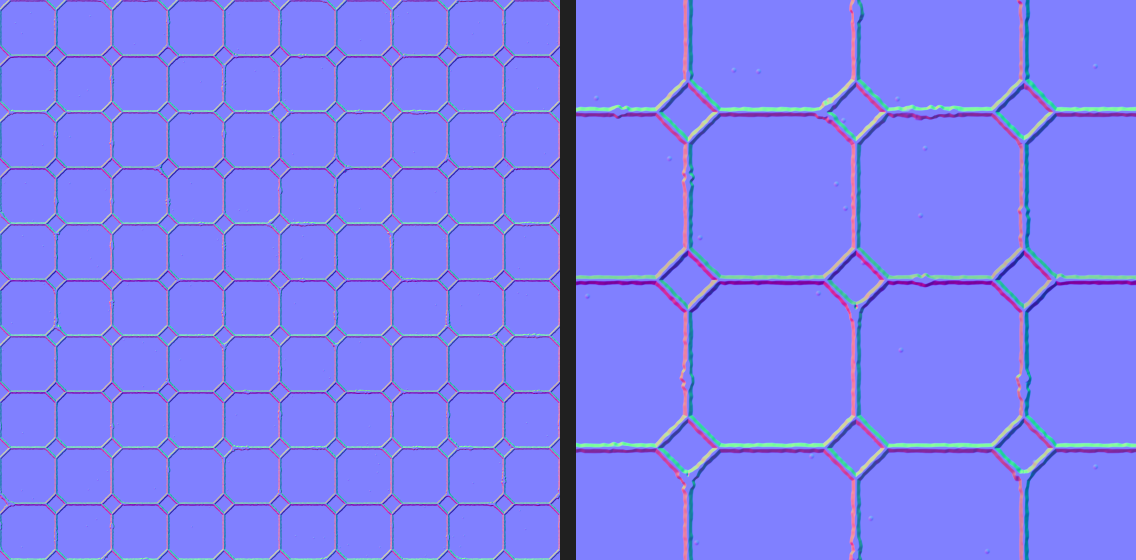
Left, the full canvas; right, a detail of the centre.
Give the GLSL for this texture map, as a Shadertoy shader.

```glsl
// Tangent-space normal map of octagon floor tiles with small diamond insets and worn grooves.

const float REPEATS = 10.0;        // cells across and down
const float DIAMOND_RADIUS = 0.185;
const float GROOVE_FLOOR = 0.006;  // half width of the flat groove bottom
const float GROOVE_EDGE = 0.027;   // half width at the tile surface
const float RELIEF = 0.08;
const float TAU = 6.2831853;
const int SAMPLES = 3;

float hash(vec2 p) {
    vec3 q = fract(vec3(p.xyx) * 0.1031);
    q += dot(q, q.yzx + 33.33);
    return fract((q.x + q.y) * q.z);
}

// Value noise that wraps after the given number of lattice cells
float wrapNoise(vec2 p, float period) {
    vec2 i = floor(p), f = fract(p);
    f = f * f * (3.0 - 2.0 * f);
    vec2 a = mod(i, period), b = mod(i + 1.0, period);
    return mix(mix(hash(a), hash(vec2(b.x, a.y)), f.x),
               mix(hash(vec2(a.x, b.y)), hash(b), f.x), f.y);
}

// Distance to the centre line of the nearest groove
float grooveDistance(vec2 p) {
    vec2 q = abs(p - round(p));
    float diamond = (q.x + q.y - DIAMOND_RADIUS) * 0.70711;
    float straight = max(min(q.x, q.y), -diamond);
    return min(abs(diamond), straight);
}

// Ragged edge, with a few stretches chipped more deeply
float edgeWear(vec2 p) {
    float fine = wrapNoise(p * 36.0, REPEATS * 36.0);
    float patches = wrapNoise(p * 5.0 + 3.0, REPEATS * 5.0);
    return 0.007 * (fine - 0.5) + 0.025 * fine * smoothstep(0.76, 0.95, patches);
}

// Sparse shallow pits scattered over the tile faces
float pits(vec2 p, float density) {
    vec2 g = p * density;
    vec2 cell = mod(floor(g), REPEATS * density);
    vec2 centre = 0.25 + 0.5 * vec2(hash(cell + 17.0), hash(cell + 59.0));
    float present = step(0.95, hash(cell + 101.0));
    return present * (1.0 - smoothstep(0.02, 0.1, length(fract(g) - centre)));
}

float surfaceHeight(vec2 p) {
    float d = grooveDistance(p) - edgeWear(p);
    return smoothstep(GROOVE_FLOOR, GROOVE_EDGE, d) - 0.05 * pits(p, 6.0);
}

// Uneven strength of the two walls, varying from line to line
vec2 wallBias(vec2 line) {
    return vec2(cos(TAU * (2.0 * line.x - 4.2) / 5.0), cos(0.5 * TAU * line.y));
}

// Encoded normal; green grows where the surface faces down the canvas
vec3 normalColour(vec2 p) {
    float e = 0.004;
    vec2 slope = vec2(surfaceHeight(p - vec2(e, 0.0)) - surfaceHeight(p + vec2(e, 0.0)),
                      surfaceHeight(p + vec2(0.0, e)) - surfaceHeight(p - vec2(0.0, e)));
    vec3 n = normalize(vec3(slope * RELIEF / (2.0 * e), 1.0));
    n.xy *= 0.85 + 0.15 * wallBias(round(p)) * sign(n.xy);
    return 0.5 + 0.5 * n;
}

void mainImage(out vec4 fragColor, in vec2 fragCoord) {
    // Average over the pixel footprint to smooth the thin grooves
    vec3 sum = vec3(0.0);
    for (int y = 0; y < SAMPLES; y++) {
        for (int x = 0; x < SAMPLES; x++) {
            vec2 offset = (vec2(x, y) + 0.5) / float(SAMPLES) - 0.5;
            sum += normalColour((fragCoord + offset) / iResolution.xy * REPEATS);
        }
    }
    fragColor = vec4(sum / float(SAMPLES * SAMPLES), 1.0);
}
```
